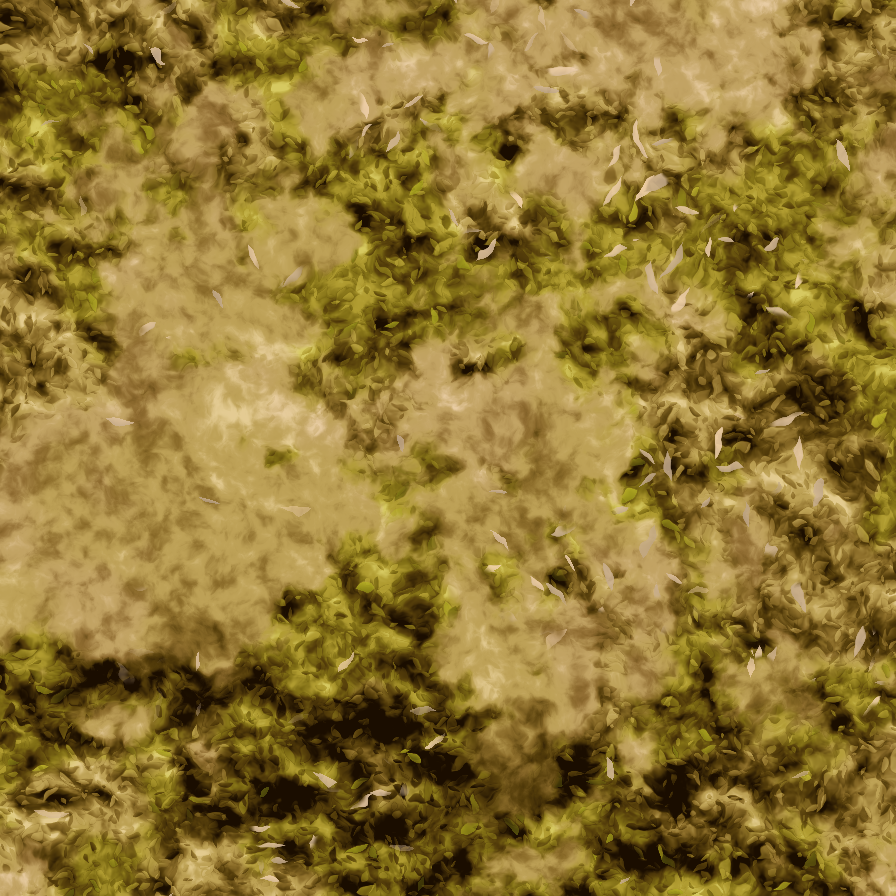
Write a WebGL 2 fragment shader that draws this texture.

```glsl
#version 300 es
precision highp float;

uniform vec2 u_resolution;
out vec4 fragColor;

float hash(vec2 p) {
  vec3 q = fract(p.xyx * 0.1031);
  q += dot(q, q.yzx + 33.33);
  return fract((q.x + q.y) * q.z);
}

float noise(vec2 p) {
  vec2 i = floor(p), f = fract(p);
  f = f * f * (3.0 - 2.0 * f);
  return mix(mix(hash(i), hash(i + vec2(1, 0)), f.x),
             mix(hash(i + vec2(0, 1)), hash(i + vec2(1, 1)), f.x), f.y);
}

float fbm(vec2 p) {
  float sum = 0.0, amp = 0.516;
  for (int i = 0; i < 5; i++) {
    sum += amp * noise(p);
    p = mat2(1.6, 1.2, -1.2, 1.6) * p + 7.3;
    amp *= 0.5;
  }
  return sum;
}

// Leaf-shaped scraps: x = coverage, y = shade, z = random id
vec3 scraps(vec2 p, float seed, float slender) {
  vec3 top = vec3(0.0);
  for (int j = -1; j <= 1; j++) {
    for (int i = -1; i <= 1; i++) {
      vec2 cell = floor(p) + vec2(i, j);
      vec2 id = cell + seed;
      vec2 d = p - cell - vec2(hash(id), hash(id + 17.3));
      float angle = 6.283 * hash(id + 31.7);
      float c = cos(angle), s = sin(angle);
      float size = mix(0.3, 0.65, hash(id + 5.1));
      vec2 q = mat2(c, -s, s, c) * d / (size * vec2(1.0, slender));
      float cover = smoothstep(1.1, 0.65, abs(q.y) + q.x * q.x);
      float shade = hash(id + 71.9) + 0.3 * c * clamp(q.y, -1.0, 1.0);
      top = mix(top, vec3(1.0, shade, hash(id + 53.2)), cover);
    }
  }
  return top;
}

// Earth ramp from deep shadow to pale clay, tinted towards moss
vec3 earth(float t, float green) {
  vec3 c = mix(vec3(0.10, 0.05, 0.0), vec3(0.33, 0.24, 0.04), smoothstep(0.0, 0.3, t));
  c = mix(c, mix(vec3(0.56, 0.42, 0.19), vec3(0.50, 0.43, 0.08), green), smoothstep(0.25, 0.5, t));
  c = mix(c, mix(vec3(0.76, 0.64, 0.39), vec3(0.69, 0.61, 0.19), green), smoothstep(0.45, 0.72, t));
  return mix(c, mix(vec3(0.91, 0.80, 0.64), vec3(0.84, 0.79, 0.38), green), smoothstep(0.72, 1.0, t));
}

float blob(vec2 p, vec2 center, vec2 radius) {
  vec2 d = (p - center) / radius;
  return exp(-dot(d, d));
}

void main() {
  vec2 uv = gl_FragCoord.xy / u_resolution.y;
  vec2 p = uv + 0.03 * (vec2(fbm(uv * 12.0), fbm(uv * 12.0 + 40.0)) - 0.5);
  p += 0.006 * (vec2(noise(uv * 90.0), noise(uv * 90.0 + 25.0)) - 0.5);

  // Moss spread around the bare clay
  float spread = fbm(p * 5.0 + 3.0) + 0.5 * (fbm(p * 25.0) - 0.5);
  spread -= 0.24 * blob(p, vec2(0.24, 0.52), vec2(0.22, 0.27));
  spread += 0.14 * blob(p, vec2(0.72, 0.66), vec2(0.25, 0.22));
  spread += 0.18 * blob(p, vec2(0.0, 0.82), vec2(0.09, 0.2));
  spread += 0.10 * smoothstep(0.35, 0.1, p.y);
  float moss = smoothstep(0.42, 0.6, spread);

  // Relief lit from above
  float bumps = fbm(p * 28.0);
  float relief = bumps - fbm(p * 28.0 + vec2(0.2, 0.4));

  float clay = 0.71 + 0.6 * (fbm(p * 7.0 + 11.0) - 0.5) + 0.5 * (fbm(p * 65.0) - 0.5);
  float turf = 0.46 + 1.1 * (bumps - 0.5);
  float tone = mix(clay, turf, moss) + relief * mix(0.35, 0.9, moss);

  // Crumbled foliage in two sizes
  vec3 coarse = scraps(p * 44.0, 3.0, 0.45);
  vec3 fine = scraps(p * 80.0, 140.0, 0.5);
  tone = mix(tone, 0.12 + 0.75 * coarse.y, coarse.x * mix(0.06, 0.6, moss));
  tone = mix(tone, 0.14 + 0.75 * fine.y, fine.x * mix(0.08, 0.45, moss));

  // Overhanging ledge and hollows beneath it
  float depth = 0.245 + 0.035 * cos(uv.x * 8.0 - 0.9) + 0.03 * (fbm(uv * 18.0) - 0.5) - p.y;
  float thickness = mix(0.1, 0.035, smoothstep(0.1, 0.45, uv.x));
  float ledge = smoothstep(-0.004, 0.012, depth) * smoothstep(thickness, 0.4 * thickness, depth);
  ledge *= smoothstep(0.04, 0.1, p.x) * smoothstep(0.6, 0.52, p.x);
  float hollow = smoothstep(0.52, 0.64, fbm(p * vec2(5.0, 8.0) + 21.0)) * smoothstep(0.36, 0.2, p.y);
  tone -= 0.42 * ledge + 0.3 * hollow * (1.0 - ledge);

  float tint = smoothstep(0.38, 0.6, fbm(p * 9.0 + 80.0) - 0.12 * smoothstep(0.7, 0.95, p.y));
  float green = clamp(moss * (0.3 + 0.8 * tint) + 0.25 * tint, 0.0, 1.0);
  vec3 color = earth(clamp(tone, 0.0, 1.0), green);

  // Bright sprouts among the moss
  float sprout = coarse.x * smoothstep(0.84, 0.9, coarse.z) * moss * tint * (1.0 - ledge);
  color = mix(color, vec3(0.62, 0.62, 0.10) * (0.7 + 0.5 * coarse.y), 0.6 * sprout);

  // Pale dry flakes in loose clusters
  vec3 flake = scraps(p * 28.0 + 0.5, 260.0, 0.28);
  float cluster = smoothstep(0.6, 0.65, fbm(uv * 7.0 + 60.0));
  float dry = flake.x * max(cluster * smoothstep(0.45, 0.55, flake.z), smoothstep(0.96, 0.98, flake.z));
  color = mix(color, vec3(0.92, 0.80, 0.66) * (0.8 + 0.25 * flake.y), 0.85 * dry * (1.0 - 0.7 * ledge));

  fragColor = vec4(color, 1.0);
}
```
